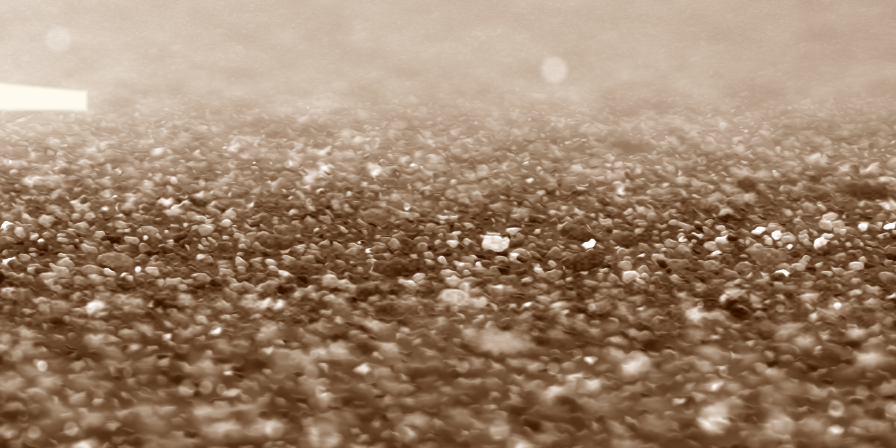
Write a Shadertoy shader that draws this texture.

```glsl
// Backlit pebble beach at a low angle, with a narrow band of sharp focus.
#define FOCUS_Y 0.45
#define FOCUS_BAND 0.055
#define DEFOCUS 0.072
#define HORIZON 1.15
#define ROWS 58.0
#define PEBBLE_CELL 0.044
#define RELIEF 0.20
#define GLINT_CHANCE 0.30
#define GRAIN 0.22

float hash(vec2 p) {
    return fract(sin(dot(p, vec2(127.1, 311.7))) * 43758.5453);
}

float noise(vec2 p) {
    vec2 i = floor(p), f = fract(p);
    f = f * f * (3.0 - 2.0 * f);
    return mix(mix(hash(i), hash(i + vec2(1, 0)), f.x),
               mix(hash(i + vec2(0, 1)), hash(i + vec2(1, 1)), f.x), f.y);
}

// Warm ramp from dark umber to pale cream
vec3 sandColor(float t) {
    t = clamp(t, -0.08, 1.08);
    return vec3(0.24, 0.11, 0.02) + t * vec3(0.71, 0.81, 0.87)
         - t * (1.0 - t) * vec3(0.0, 0.14, 0.31);
}

float blurAt(float y) {
    return max(0.0025 + DEFOCUS * max(abs(y - FOCUS_Y) - FOCUS_BAND, 0.0),
               1.0 / iResolution.y);
}

// Paints one chunky stone, lit along its upper rim
void layStone(inout float tone, vec2 p, vec2 center, vec2 size, float tilt,
              float value, float blur, float relief) {
    vec2 d = p - center;
    d.y -= tilt * d.x;
    vec2 q = d / size;
    q.x += 0.18 * q.y;
    float facet = max(abs(q.x) + 0.45 * abs(q.y), abs(q.y) + 0.2 * abs(q.x));
    float len = mix(length(q), facet, 0.5);
    float soft = min(blur, size.y * 0.95);
    float cover = smoothstep(soft, -soft, (len - 1.0) * size.y);
    float rim = smoothstep(0.3, 0.9, q.y);
    float light = relief * (clamp(q.y, -1.0, 1.0) * 0.8 + rim);
    tone = mix(tone, value + light, cover);
}

// Overlapping rows of stones, painted from far to near
float pebbleField(vec2 p, float blur, float base, float contrast) {
    float tone = base - 0.20 * contrast;
    float nearRow = floor(-log(HORIZON - p.y) * ROWS);
    for (int k = 3; k >= -3; k--) {
        float row = nearRow + float(k);
        float scale = exp(-row / ROWS);
        float cell = scale * PEBBLE_CELL;
        float shift = hash(vec2(row, 7.3));
        float column = floor(p.x / cell + shift);
        for (int i = -2; i <= 2; i++) {
            vec2 id = vec2(column + float(i), row);
            float a = hash(id), b = hash(id + 17.7);
            float c = hash(id + 41.3), e = hash(id + 73.1);
            vec2 center = vec2((id.x + 0.2 + 0.6 * a - shift) * cell,
                               HORIZON - scale + (b - 0.5) * 0.022 * scale);
            float radius = cell * mix(0.22, 0.66, c * c);
            vec2 size = radius * vec2(1.0, mix(0.40, 0.70, b));
            float pale = smoothstep(0.84, 0.98, e);
            float value = base - 0.05 * contrast
                        + contrast * (0.72 * (a - 0.5) + 0.45 * pale);
            layStone(tone, p, center, size, (e - 0.5) * 0.6, value,
                     blur, RELIEF * contrast);
        }
    }
    return tone;
}

float disc(vec2 p, vec2 center, float radius) {
    float edge = max(radius * 0.35, 1.0 / iResolution.y);
    return smoothstep(radius + edge, radius - edge, length(p - center));
}

// Scattered sparkles that open into discs away from focus
float glints(vec2 p) {
    float sum = 0.0;
    vec2 cell = vec2(0.070, 0.046);
    vec2 home = floor(p / cell);
    for (int j = -1; j <= 1; j++)
    for (int i = -1; i <= 1; i++) {
        vec2 id = home + vec2(i, j);
        float a = hash(id + 5.1), b = hash(id + 9.7), c = hash(id + 23.9);
        vec2 center = (id + vec2(a, b)) * cell;
        float radius = 0.0035 + 0.70 * blurAt(center.y) * mix(0.5, 1.0, a);
        sum += step(c, GLINT_CHANCE) * disc(p, center, radius) * mix(0.2, 1.0, b * b);
    }
    return sum;
}

void mainImage(out vec4 fragColor, in vec2 fragCoord) {
    vec2 p = fragCoord / iResolution.xy * vec2(2.0, 1.0);
    float blur = blurAt(p.y);
    float haze = smoothstep(0.41, 0.82, p.y);
    float contrast = mix(1.0, 0.05, smoothstep(0.47, 0.82, p.y))
                   * mix(0.72, 1.0, smoothstep(0.0, 0.36, p.y));

    // Distance haze, brighter toward the light at upper left
    float base = 0.41 + 0.37 * haze - 0.07 * smoothstep(0.14, 0.0, p.y);
    base += haze * (0.10 * exp(-1.6 * p.x) - 0.06 * smoothstep(1.2, 2.0, p.x));
    float patches = noise(p * vec2(11.0, 25.0)) + 0.6 * noise(p * vec2(25.0, 48.0) + 8.0);
    base += (patches - 0.8) * mix(0.18, 0.05, smoothstep(0.6, 0.9, p.y));

    // A slight warp roughens the outlines
    vec2 warp = vec2(noise(p * 75.0), noise(p * 75.0 + 31.0)) - 0.5;
    vec2 s = p + warp * vec2(0.012, 0.008);
    float tone = pebbleField(s, blur, base, contrast);

    // Large dark stones
    layStone(tone, s, vec2(1.94, 0.573), vec2(0.062, 0.020), 0.0, 0.18, blur, 0.1);
    layStone(tone, s, vec2(1.40, 0.675), vec2(0.045, 0.017), 0.0, 0.50, blur, 0.05);
    layStone(tone, s, vec2(1.667, 0.590), vec2(0.028, 0.018), 0.0, 0.25, blur, 0.1);
    layStone(tone, s, vec2(1.285, 0.479), vec2(0.038, 0.018), -0.1, 0.16, blur, 0.15);
    layStone(tone, s, vec2(1.400, 0.466), vec2(0.030, 0.019), 0.0, 0.20, blur, 0.16);
    layStone(tone, s, vec2(0.612, 0.461), vec2(0.046, 0.017), 0.0, 0.22, blur, 0.14);
    layStone(tone, s, vec2(1.302, 0.417), vec2(0.045, 0.024), 0.2, 0.13, blur, 0.15);
    layStone(tone, s, vec2(0.880, 0.401), vec2(0.050, 0.020), 0.1, 0.14, blur, 0.15);
    layStone(tone, s, vec2(0.670, 0.400), vec2(0.044, 0.015), 0.0, 0.18, blur, 0.14);
    // Tan and white stones
    layStone(tone, s, vec2(0.840, 0.518), vec2(0.040, 0.015), 0.0, 0.38, blur, 0.14);
    layStone(tone, s, vec2(1.720, 0.427), vec2(0.040, 0.020), 0.0, 0.40, blur, 0.12);
    layStone(tone, s, vec2(0.260, 0.420), vec2(0.040, 0.016), 0.0, 0.45, blur, 0.13);
    layStone(tone, s, vec2(1.107, 0.458), vec2(0.030, 0.017), 0.0, 0.94, blur, 0.08);
    layStone(tone, s, vec2(1.020, 0.336), vec2(0.038, 0.019), 0.0, 0.80, blur, 0.06);
    layStone(tone, s, vec2(1.120, 0.237), vec2(0.055, 0.024), 0.0, 0.74, blur, 0.04);

    float sharpness = smoothstep(0.02, 0.003, blur);
    tone += GRAIN * contrast * sharpness * (noise(p * vec2(120.0, 190.0)) - 0.5);
    tone += 0.32 * glints(p) * smoothstep(0.78, 0.55, p.y);

    // Isolated out-of-focus highlights
    tone += 0.13 * disc(p, vec2(1.237, 0.844), 0.028);
    tone += 0.06 * disc(p, vec2(0.130, 0.911), 0.028);
    tone += 0.36 * disc(p, vec2(1.594, 0.068), 0.034);
    tone += 0.26 * disc(p, vec2(1.740, 0.050), 0.032);
    tone += 0.30 * disc(p, vec2(0.724, 0.026), 0.032);
    vec3 color = sandColor(tone);

    // Tapered bright streak and its halo
    float taper = 0.815 - 0.09 * p.x;
    float edge = max(max(0.753 - p.y, p.y - taper), p.x - 0.195);
    float streak = smoothstep(0.008, -0.008, edge);
    float halo = 0.25 * exp(-18.0 * max(edge, 0.0));
    color = mix(color, vec3(1.0, 0.98, 0.93), max(streak, halo));
    fragColor = vec4(color, 1.0);
}
```
